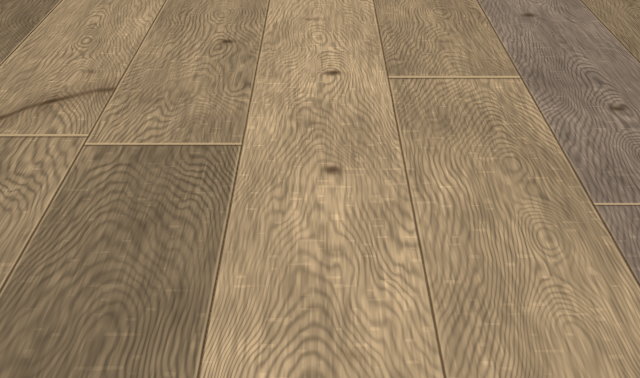
Write a WebGL 2 fragment shader that draws this texture.

```glsl
#version 300 es
precision highp float;

uniform vec2 u_resolution;
out vec4 fragColor;

#define HORIZON 1.722      // height of the vanishing point
#define SPREAD 2.634       // board widths per unit at unit depth
#define REACH 4.2          // length scale along the boards
#define RING_COUNT 23.0
#define RING_DEPTH 0.20
#define FIBRE_DEPTH 0.24
#define SEAM_WIDTH 0.0055
#define KNOT_STEP 0.48
#define WOOD_HUE vec3(1.0, 0.858, 0.665)
#define GREY_HUE vec3(1.0, 0.875, 0.760)
#define KNOT_COLOR vec3(0.27, 0.20, 0.14)
#define BEVEL_COLOR vec3(0.78, 0.68, 0.52)

// One value per board column, left to right
const float JOINT[7] = float[](9.0, 3.89, 3.81, 9.0, 4.54, 3.33, 9.0);
const float NEAR_TONE[7] = float[](0.47, 0.57, 0.48, 0.67, 0.60, 0.49, 0.51);
const float FAR_TONE[7] = float[](0.47, 0.60, 0.57, 0.67, 0.56, 0.50, 0.51);

float hash(vec2 p) {
    vec3 q = fract(p.xyx * 0.1031);
    q += dot(q, q.yzx + 33.33);
    return fract((q.x + q.y) * q.z);
}

float noise(vec2 p) {
    vec2 i = floor(p), f = fract(p);
    f = f * f * f * (f * (f * 6.0 - 15.0) + 10.0);
    return mix(mix(hash(i), hash(i + vec2(1, 0)), f.x),
               mix(hash(i + vec2(0, 1)), hash(i + vec2(1, 1)), f.x), f.y);
}

// Growth field whose level lines are the rings; y holds knot darkness
vec2 growth(vec2 p, float seed) {
    vec2 s = p + vec2(seed * 17.0, seed * 5.0);
    float axis = 0.3 * (noise(vec2(p.y * 0.9, seed)) - 0.5) + 0.2 * (hash(vec2(seed, 3.0)) - 0.5);
    float x = p.x - axis;
    float field = 1.1 * sqrt(x * x + 0.015) + 0.42 * p.y;
    field += 0.40 * noise(s * vec2(2.2, 1.3)) + 0.13 * noise(s * vec2(6.0, 3.5));
    field += 0.022 * noise(s * vec2(26.0, 12.0));
    float dark = 0.0;
    for (int i = -1; i <= 1; i++) {
        float cell = floor(p.y / KNOT_STEP) + float(i);
        vec2 id = vec2(cell, seed * 7.0);
        vec2 center = vec2(axis + 0.3 * (hash(id) - 0.5),
                           (cell + 0.2 + 0.6 * hash(id + 31.0)) * KNOT_STEP);
        vec2 q = p - center;
        field -= 0.24 * exp(-dot(q, q) * 28.0) * hash(id + 57.0);
        q += 0.03 * (noise(s * 18.0) - 0.5);
        q *= vec2(17.0, 34.0);
        dark += exp(-dot(q, q)) * smoothstep(0.45, 0.9, hash(id + 83.0));
    }
    return vec2(field, dark);
}

void main() {
    // Floor plane in perspective: x in board widths, y along the boards
    vec2 uv = gl_FragCoord.xy / u_resolution.y;
    float depth = HORIZON - uv.y;
    float side = uv.x - 0.5 * u_resolution.x / u_resolution.y - 0.004;
    vec2 ground = vec2(SPREAD * side, REACH) / depth;
    float pixel = SPREAD / (depth * u_resolution.y);

    // Board under this point
    float column = floor(ground.x + 0.5);
    int index = clamp(int(column) + 3, 0, 6);
    vec2 p = vec2(ground.x - column, ground.y);
    float beyond = step(JOINT[index], p.y);
    float seed = column + 11.0 + 19.0 * beyond;
    vec2 s = p + vec2(seed * 13.0, seed * 3.0);

    // Base colour with broad blotches
    float tone = mix(NEAR_TONE[index], FAR_TONE[index], beyond);
    tone *= 0.90 + 0.13 * noise(s * vec2(3.0, 1.6)) + 0.10 * noise(s * vec2(7.0, 4.0));
    vec3 color = tone * (index == 5 ? GREY_HUE : WOOD_HUE);

    // Growth rings, faded where too fine to resolve
    vec2 grain = growth(p, seed);
    float phase = grain.x * RING_COUNT;
    float ring = 0.5 + 0.5 * cos(6.28318 * phase);
    ring = ring * ring - 0.375;
    float strength = 0.35 + 0.9 * noise(s * vec2(3.5, 2.0) + 40.0);
    float resolved = 1.0 - smoothstep(0.3, 0.75, fwidth(phase));
    color *= 1.0 - RING_DEPTH * ring * strength * resolved;

    // Long fibres, fine pores and pale cross flecks
    float fibre = noise(s * vec2(46.0, 7.0)) - 0.5;
    float pores = noise(s * vec2(105.0, 16.0)) - 0.5;
    float poreFade = 1.0 - smoothstep(0.006, 0.014, pixel);
    color *= 1.0 + FIBRE_DEPTH * (0.6 * fibre + 0.75 * pores * poreFade);
    float fleck = smoothstep(0.80, 0.95, noise(s * vec2(13.0, 44.0)));
    color *= 1.0 + 0.09 * fleck * poreFade;

    // Knots, and a crack across the far left board
    color = mix(color, KNOT_COLOR, 0.8 * min(grain.y, 1.0));
    float crack = abs(p.y - 4.14 - 0.45 * p.x - 0.14 * (noise(vec2(p.x * 6.0, 2.0)) - 0.5));
    float split = 0.65 * (1.0 - smoothstep(0.0, 0.045, crack)) * (0.4 + 0.6 * noise(s * 9.0));
    split += 0.22 * exp(-crack * crack * 60.0);
    color = mix(color, KNOT_COLOR, index == 1 ? split * beyond : 0.0);

    // Long seams with a pale bevel
    float edge = 0.5 - abs(p.x);
    float bevel = 1.0 - smoothstep(0.0, 0.008 + pixel, abs(edge - 0.012));
    color = mix(color, BEVEL_COLOR, bevel * (0.12 + 0.45 * hash(vec2(seed, sign(p.x) + 5.0))));
    float seam = 1.0 - smoothstep(SEAM_WIDTH - pixel, SEAM_WIDTH + pixel, edge);
    color = mix(color, KNOT_COLOR, 0.62 * seam);

    // End joints: pale lip over a thin shadow, measured on the canvas
    float lip = HORIZON - REACH / JOINT[index] - uv.y;
    float soft = 1.0 / u_resolution.y;
    float shade = 1.0 - smoothstep(0.001, 0.002 + soft, abs(lip - 0.0035));
    float shine = 1.0 - smoothstep(0.001, 0.002 + soft, abs(lip));
    color = mix(color, KNOT_COLOR, 0.4 * shade);
    color = mix(color, BEVEL_COLOR, 0.75 * shine * (1.0 - seam));

    fragColor = vec4(clamp(color, 0.0, 1.0), 1.0);
}
```
